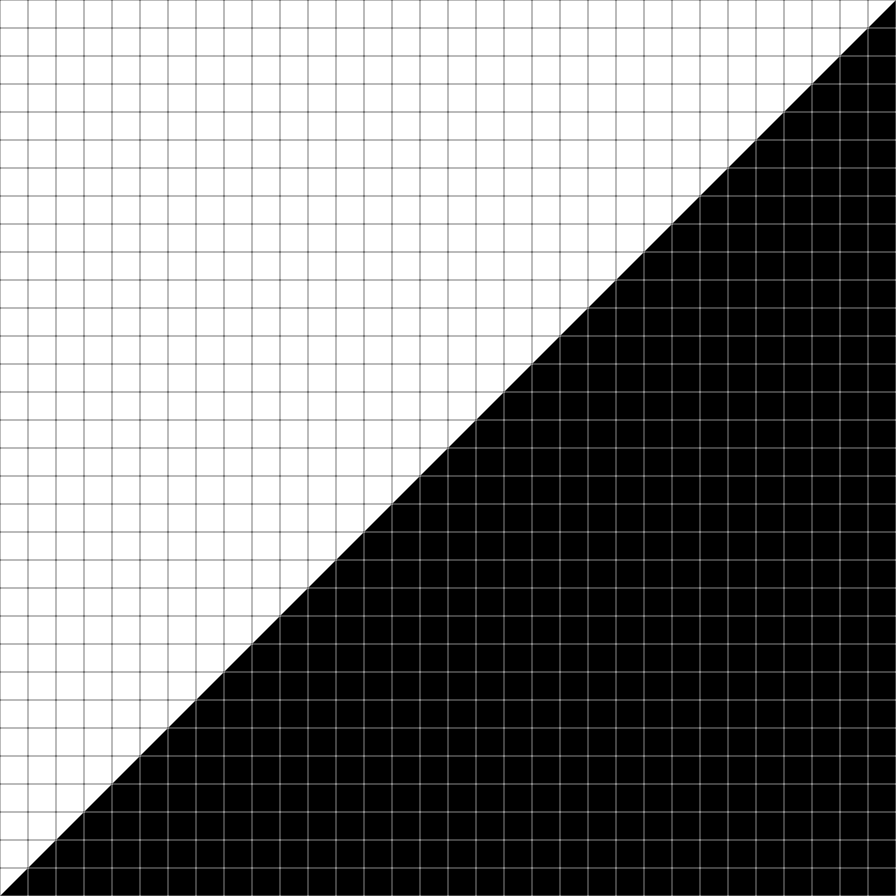
Reproduce this background procedurally as a Shadertoy shader.

```glsl
// A square split along its rising diagonal, white above and black below,
// under a fine 32 x 32 grid drawn in the opposite tone of each half.
// Hairlines and diagonal are filtered by their coverage of each pixel.

const float CELLS = 32.0;
const float LINE_WIDTH = 0.000596;   // fraction of the canvas
const vec3 WHITE = vec3(1.0);
const vec3 BLACK = vec3(0.0);

// Signed offset from the nearest multiple of the spacing, on each axis.
vec2 nearestLine(vec2 p, float spacing) {
    return p - spacing * floor(p / spacing + 0.5);
}

// Share of a pixel, on each axis, overlapped by a line of the given width.
vec2 lineCoverage(vec2 offset, float width, vec2 pixel) {
    vec2 high = min(offset + 0.5 * pixel, vec2(0.5 * width));
    vec2 low = max(offset - 0.5 * pixel, vec2(-0.5 * width));
    return clamp((high - low) / pixel, 0.0, 1.0);
}

// Grid strength; the two directions add up where they cross.
float gridInk(vec2 p, float cells, float width, vec2 pixel) {
    vec2 ink = lineCoverage(nearestLine(p, 1.0 / cells), width, pixel);
    return min(ink.x + ink.y, 1.0);
}

// One above the diagonal, zero below, with a one-pixel ramp.
float aboveDiagonal(vec2 p, vec2 pixel) {
    return clamp(0.5 + (p.y - p.x) / max(pixel.x, pixel.y), 0.0, 1.0);
}

void mainImage(out vec4 fragColor, in vec2 fragCoord) {
    vec2 pixel = 1.0 / iResolution.xy;
    vec2 p = fragCoord * pixel;

    // Each half is inked with the colour of the other.
    float ink = gridInk(p, CELLS, LINE_WIDTH, pixel);
    vec3 upper = mix(WHITE, BLACK, ink);
    vec3 lower = mix(BLACK, WHITE, ink);

    fragColor = vec4(mix(lower, upper, aboveDiagonal(p, pixel)), 1.0);
}
```
